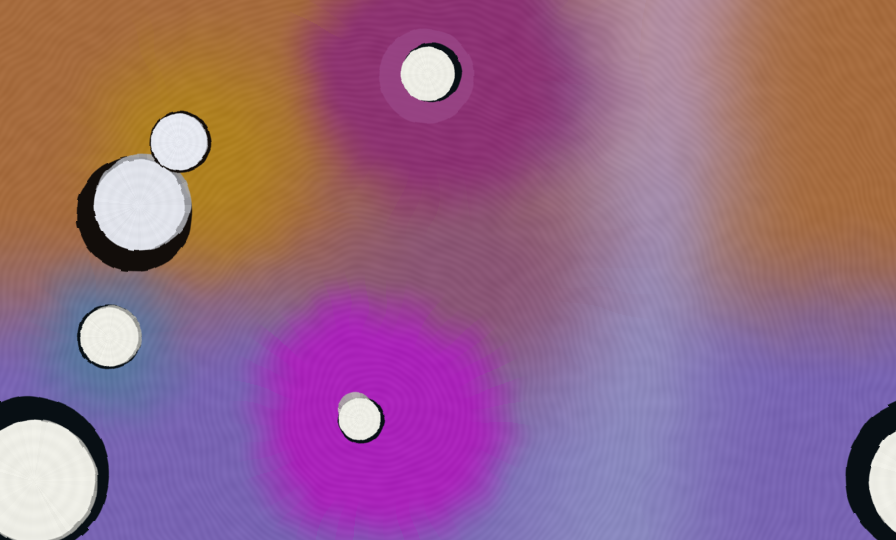
Give the GLSL for this background, as a Shadertoy shader.

```glsl
// Painterly colour clouds behind pale rough discs with off-centre dark rims.

const float TAU = 6.2831853;

vec2 hashGradient(vec2 cell) {
    vec2 h = vec2(dot(cell, vec2(127.1, 311.7)), dot(cell, vec2(269.5, 183.3)));
    return 2.0 * fract(sin(h) * 43758.5) - 1.0;
}

float gradientNoise(vec2 p) {
    vec2 i = floor(p), f = fract(p);
    vec2 u = f * f * f * (f * (f * 6.0 - 15.0) + 10.0);
    vec2 e = vec2(0.0, 1.0);
    float low = mix(dot(hashGradient(i), f), dot(hashGradient(i + e.yx), f - e.yx), u.x);
    float high = mix(dot(hashGradient(i + e), f - e), dot(hashGradient(i + 1.0), f - 1.0), u.x);
    return mix(low, high, u.y);
}

// Offset from a centre, repeating sideways across the canvas
vec2 wrapOffset(vec2 p, vec2 centre, float width) {
    vec2 d = p - centre;
    d.x -= width * round(d.x / width);
    return d;
}

// Noise held constant within each angular brush stroke
float strokeNoise(vec2 d, float strokes, float seed) {
    float angle = (floor(atan(d.y, d.x) / TAU * strokes) + 0.5) * TAU / strokes;
    return gradientNoise(vec2(cos(angle), sin(angle)) * strokes * 0.13 + seed);
}

// Soft coloured cloud with stroke-like edges
vec3 addGlow(vec3 col, vec2 d, float inner, float outer, vec3 tint, float strength) {
    float r = length(d) * (1.0 + 0.12 * strokeNoise(d, 46.0, outer * 37.0));
    return mix(col, tint, strength * (1.0 - smoothstep(inner, outer, r)));
}

// Coverage of a disc with a torn edge
float roughDisc(vec2 d, float radius, float seed, float aa) {
    float smoothWobble = gradientNoise(normalize(d + 1e-5) * 2.5 + seed);
    float torn = radius * (1.0 + 0.035 * smoothWobble + 0.04 * strokeNoise(d, 52.0, seed));
    return 1.0 - smoothstep(-aa, aa, length(d) - torn);
}

// Dark rim, grey crescent and pale face; each layer is offset.xy and radius
vec3 addStone(vec3 col, vec2 d, float radius, vec3 rim, vec3 crescent,
              vec3 rimColor, vec3 faceColor, float aa) {
    float seed = radius * 91.0;
    col = mix(col, rimColor, roughDisc(d - rim.xy, rim.z, seed, aa));
    vec3 grey = faceColor * (0.72 + 0.22 * strokeNoise(d, 40.0, seed + 3.0));
    col = mix(col, grey, 0.92 * roughDisc(d - crescent.xy, crescent.z, seed + 5.0, aa));
    float rings = sin(length(d) / radius * 26.0) * 0.010;
    float grain = 0.03 * strokeNoise(d, 70.0, seed + 8.0);
    return mix(col, faceColor + rings + grain, roughDisc(d, radius, seed + 2.0, aa));
}

vec3 cloudBackdrop(vec2 p, float width) {
    // Loose brush warp
    vec2 warp = vec2(gradientNoise(p * 4.0), gradientNoise(p * 4.0 + 17.0));
    warp += 0.5 * vec2(gradientNoise(p * 13.0 + 5.0), gradientNoise(p * 13.0 + 31.0));
    vec2 q = p + 0.035 * warp;

    // Warm top falling to violet, with a pale leaning column
    vec3 ochre = vec3(0.65, 0.42, 0.24), violet = vec3(0.47, 0.39, 0.70);
    vec3 col = mix(violet, ochre, smoothstep(0.28, 0.62, q.y));
    vec3 pale = mix(vec3(0.54, 0.54, 0.75), vec3(0.70, 0.56, 0.65), smoothstep(0.1, 1.0, q.y));
    float across = (q.x - mix(1.15, 1.25, q.y)) / (q.x < 1.2 ? 0.24 : 0.15);
    col = mix(col, pale, 0.96 * exp(-across * across));

    // Coloured clouds
    col = addGlow(col, wrapOffset(q, vec2(0.85, 0.50), width), 0.05, 0.40, vec3(0.54, 0.33, 0.46), 0.95);
    col = addGlow(col, wrapOffset(q, vec2(0.93, 0.87), width), 0.10, 0.30, vec3(0.50, 0.25, 0.55), 0.75);
    col = addGlow(col, wrapOffset(q, vec2(0.81, 0.86), width), 0.16, 0.31, vec3(0.55, 0.19, 0.45), 0.95);
    col = addGlow(col, wrapOffset(q, vec2(0.36, 0.72), width), 0.05, 0.29, vec3(0.69, 0.51, 0.12), 0.95);
    col = addGlow(col, wrapOffset(q, vec2(0.20, 0.36), width), 0.04, 0.20, vec3(0.34, 0.47, 0.62), 0.90);
    col = addGlow(col, wrapOffset(q, vec2(0.70, 0.22), width), 0.15, 0.28, vec3(0.67, 0.13, 0.73), 0.98);

    // Fine bristle arcs and mottling
    float bristles = sin(length(q - vec2(0.70, 0.25)) * 520.0);
    float mottling = gradientNoise(p * vec2(28.0, 45.0));
    return col + 0.010 * bristles + 0.025 * mottling;
}

void mainImage(out vec4 fragColor, in vec2 fragCoord) {
    vec2 p = fragCoord / iResolution.y;
    float width = iResolution.x / iResolution.y;
    float aa = 1.0 / iResolution.y;
    vec3 ivory = vec3(0.93, 0.93, 0.90), frost = vec3(0.88, 0.89, 0.92);
    vec3 umber = vec3(0.07, 0.05, 0.04), ink = vec3(0.03, 0.06, 0.08);

    vec3 col = cloudBackdrop(p, width);

    // Translucent collar around the upper disc
    vec2 top = wrapOffset(p, vec2(0.792, 0.863), width);
    col = mix(col, vec3(0.60, 0.28, 0.53), 0.75 * roughDisc(top + vec2(0.002, 0.004), 0.088, 4.0, aa));

    // Stones
    col = addStone(col, top, 0.050, vec3(0.008, 0.003, 0.055), vec3(0.0, 0.0, 0.049), ink, ivory, aa);
    col = addStone(col, wrapOffset(p, vec2(0.258, 0.620), width), 0.084,
                   vec3(-0.009, -0.017, 0.107), vec3(0.007, 0.006, 0.089), umber, frost, aa);
    col = addStone(col, wrapOffset(p, vec2(0.331, 0.737), width), 0.052,
                   vec3(0.003, 0.0, 0.057), vec3(0.002, 0.0, 0.052), umber, frost + 0.02, aa);
    col = addStone(col, wrapOffset(p, vec2(0.202, 0.376), width), 0.054,
                   vec3(0.0, 0.0, 0.0595), vec3(0.005, 0.002, 0.056), ink, ivory, aa);
    col = addStone(col, wrapOffset(p, vec2(0.063, 0.109), width), 0.113,
                   vec3(-0.009, 0.009, 0.148), vec3(0.003, -0.002, 0.115), ink, ivory, aa);
    col = addStone(col, wrapOffset(p, vec2(0.666, 0.224), width), 0.039,
                   vec3(0.003, -0.002, 0.043), vec3(-0.008, 0.018, 0.032), ink, ivory, aa);

    fragColor = vec4(clamp(col, 0.0, 1.0), 1.0);
}
```
